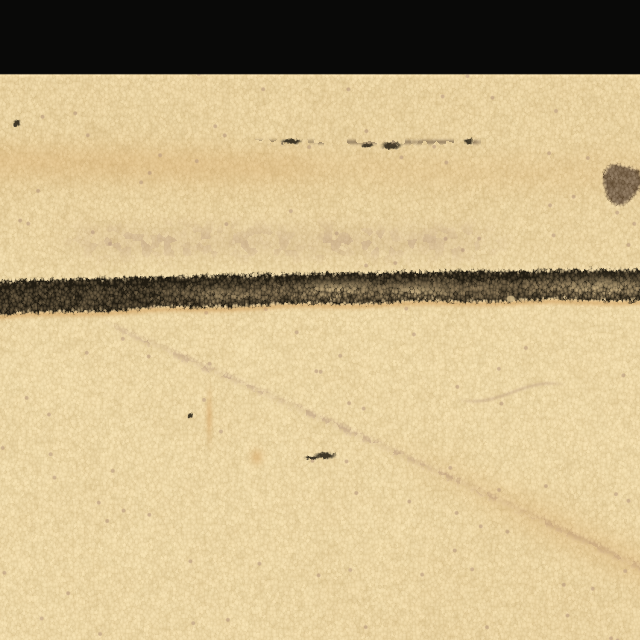
A WebGL 2 fragment shader for this texture:

```glsl
#version 300 es
precision highp float;
// Aged paper under a black margin, crossed by a worn ink rule with stains and specks.
uniform vec2 u_resolution;
out vec4 fragColor;

const vec3 PAPER_LIGHT = vec3(0.935, 0.855, 0.665);
const vec3 PAPER_DARK = vec3(0.885, 0.785, 0.585);
const vec3 MARGIN = vec3(0.037, 0.037, 0.033);
const vec3 INK_DARK = vec3(0.13, 0.11, 0.07);
const vec3 INK_WORN = vec3(0.56, 0.48, 0.35);
const vec3 RUST = vec3(0.80, 0.60, 0.34);
const vec3 MAUVE = vec3(0.70, 0.58, 0.48);
const vec3 BLOT = vec3(0.45, 0.37, 0.28);
const float MARGIN_Y = 0.884;
const float GRAIN_SCALE = 190.0;
const float GRAIN_CONTRAST = 0.095;
const float EDGE_ROUGHNESS = 0.006;

// Ink marks: centre, half size
const int MARK_COUNT = 8;
const vec4 MARKS[MARK_COUNT] = vec4[](
  vec4(0.455, 0.779, 0.015, 0.0045), vec4(0.612, 0.773, 0.015, 0.0055),
  vec4(0.732, 0.779, 0.008, 0.0045), vec4(0.508, 0.288, 0.016, 0.0050),
  vec4(0.487, 0.285, 0.011, 0.0030), vec4(0.297, 0.350, 0.004, 0.0040),
  vec4(0.026, 0.807, 0.006, 0.0050), vec4(0.575, 0.774, 0.009, 0.0035));
// Worn gaps in the rule: centre, half size
const int GAP_COUNT = 4;
const vec4 GAPS[GAP_COUNT] = vec4[](
  vec4(0.525, 0.549, 0.050, 0.010), vec4(0.655, 0.546, 0.045, 0.008),
  vec4(0.940, 0.552, 0.065, 0.012), vec4(0.350, 0.541, 0.050, 0.010));

vec2 hash2(vec2 cell) {
  uvec2 q = uvec2(ivec2(cell)) * uvec2(1597u, 3812u) + 77u;
  uint n = (q.x ^ (q.y * 4099u)) * 26699u;
  n = (n ^ (n >> 15)) * 48271u;
  n ^= n >> 13;
  return vec2(n & 65535u, n >> 16) / 65535.0;
}

// Cellular noise: distance to the nearest point, and its random tone
vec2 cellular(vec2 p) {
  vec2 cell = floor(p), nearest = vec2(9.0, 0.0);
  for (int j = -1; j <= 1; j++)
    for (int i = -1; i <= 1; i++) {
      vec2 id = cell + vec2(i, j);
      vec2 r = hash2(id);
      float d = length(id + r - p);
      if (d < nearest.x) nearest = vec2(d, fract(r.x * 7.3 + r.y * 3.1));
    }
  return nearest;
}

float waves(vec2 p) {
  float sum = 0.0, gain = 0.5;
  for (int i = 0; i < 4; i++) {
    sum += gain * sin(p.x + 1.7 * sin(p.y)) * cos(p.y - 1.3 * sin(p.x));
    p = mat2(1.5, 1.1, -1.1, 1.5) * p + 2.3;
    gain *= 0.6;
  }
  return sum;
}

float bell(float d, float width) { return exp(-d * d / (width * width)); }
float blob(vec2 p, vec4 shape) {
  vec2 d = (p - shape.xy) / shape.zw;
  return exp(-dot(d, d));
}
float span(float x, float a, float b, float soft) {
  return smoothstep(a - soft, a + soft, x) * (1.0 - smoothstep(b - soft, b + soft, x));
}

void main() {
  vec2 uv = gl_FragCoord.xy / u_resolution;
  float px = 1.0 / u_resolution.y;
  vec2 fine = cellular(uv * GRAIN_SCALE * vec2(1.15, 0.9));
  vec2 coarse = cellular(uv * 85.0 + 11.0);
  float grain = 0.6 * (fine.y - 0.5) + 0.8 * (0.45 - fine.x);
  float mottle = waves(uv * 17.0);
  float rough = EDGE_ROUGHNESS * (grain + 0.4 * (coarse.y - 0.5));

  // Paper: slow tone shifts and fine grain
  float tone = 0.68 + 0.13 * mottle + 0.12 * waves(uv * 60.0);
  tone -= 0.28 * smoothstep(0.55, 0.66, uv.y) + 0.25 * blob(uv, vec4(0.85, 0.0, 0.35, 0.18));
  vec3 color = mix(PAPER_DARK, PAPER_LIGHT, tone);
  color += GRAIN_CONTRAST * grain * vec3(0.85, 0.95, 1.1) + 0.018 * (coarse.y - 0.5);

  // Stains: warm band above the rule and faint smear just over it
  float band = bell(uv.y - 0.742 + 0.02 * (uv.x - 0.3), 0.032);
  color = mix(color, RUST, band * mix(0.13, 0.26, 1.0 - smoothstep(0.42, 0.55, uv.x)));
  float smear = bell(uv.y - 0.622, 0.026) * span(uv.x, 0.13, 0.76, 0.07);
  color = mix(color, MAUVE, smear * (0.13 + 0.30 * smoothstep(0.55, 0.95, coarse.y)));

  // Diagonal crease, a thin fibre and a short upright streak
  float along = uv.x - 0.156;
  float crease = uv.y - (0.499 - 0.43 * along - 0.03 * along * along);
  float broken = 0.25 + 0.75 * smoothstep(0.35, 0.9, coarse.y);
  float reach = smoothstep(0.14, 0.22, uv.x);
  color = mix(color, MAUVE, reach * broken * 0.55 * bell(crease + rough, 0.0055));
  color = mix(color, RUST, 0.20 * bell(crease, 0.035) * smoothstep(0.5, 0.9, uv.x));
  float fibre = uv.y - 0.387 - 0.014 * sin((uv.x - 0.80) * 26.0);
  color = mix(color, MAUVE, 0.35 * bell(fibre, 0.003) * span(uv.x, 0.73, 0.87, 0.02));
  color = mix(color, RUST, 0.45 * blob(uv, vec4(0.327, 0.350, 0.005, 0.035)));
  color = mix(color, RUST, 0.45 * blob(uv, vec4(0.401, 0.286, 0.010, 0.012)));

  // Scattered specks
  vec2 speck = cellular(uv * 30.0 + 5.0);
  color = mix(color, MAUVE, 0.55 * step(0.88, speck.y) * (1.0 - smoothstep(0.05, 0.13, speck.x)));

  // Grey blot at the right, then small ink marks
  vec2 toBlot = (uv - vec2(0.971, 0.713)) / vec2(0.029, 0.031);
  float angle = atan(toBlot.y, toBlot.x);
  float blotEdge = length(toBlot) - 1.0 - 0.10 * sin(3.0 * angle + 0.6) + 25.0 * rough;
  color = mix(color, BLOT + 0.18 * grain, 0.92 * (1.0 - smoothstep(-0.14, 0.14, blotEdge)));
  for (int i = 0; i < MARK_COUNT; i++) {
    float mark = blob(uv + rough * 0.6, MARKS[i]);
    color = mix(color, INK_DARK, 0.85 * smoothstep(0.15, 0.75, mark));
  }
  float dots = bell(uv.y - 0.778, 0.004) * span(uv.x, 0.39, 0.75, 0.01);
  color = mix(color, BLOT, 0.6 * dots * smoothstep(0.62, 0.85, coarse.y));

  // Ink rule: ragged edges, speckled body, worn core and a rusty lower fringe
  float top = 0.561 + 0.030 * uv.x - 0.012 * uv.x * uv.x;
  float bottom = 0.508 + 0.045 * uv.x - 0.022 * uv.x * uv.x + 0.0015 * sin(uv.x * 31.0);
  float edge = max(uv.y - top, bottom - uv.y) + rough;
  float height = (uv.y - bottom) / (top - bottom);
  color = mix(color, RUST, 0.5 * bell(uv.y - bottom + 0.003, 0.005));
  float core = bell(height - 0.40, 0.27) * smoothstep(0.18, 0.42, uv.x);
  float wear = 0.27 + 0.75 * grain + 0.32 * core - 0.14 * smoothstep(0.55, 0.85, height);
  vec3 ink = mix(INK_DARK, INK_WORN, clamp(wear, 0.0, 1.0));
  for (int i = 0; i < GAP_COUNT; i++) {
    float gap = blob(uv + 2.0 * rough, GAPS[i]);
    ink = mix(ink, PAPER_DARK, (i < 3 ? 0.65 : 0.25) * gap * (0.65 + 0.8 * grain));
  }
  color = mix(color, ink, 1.0 - smoothstep(-0.0025 - px, 0.0015 + px, edge));
  color = mix(color, PAPER_DARK, 0.8 * smoothstep(0.3, 0.7, blob(uv, vec4(0.798, 0.533, 0.008, 0.006))));

  // Black margin with a bright paper edge below it
  color += 0.06 * bell(uv.y - MARGIN_Y, 0.004);
  color = mix(color, MARGIN, smoothstep(-px, px, uv.y - MARGIN_Y));
  fragColor = vec4(clamp(color, 0.0, 1.0), 1.0);
}
```
